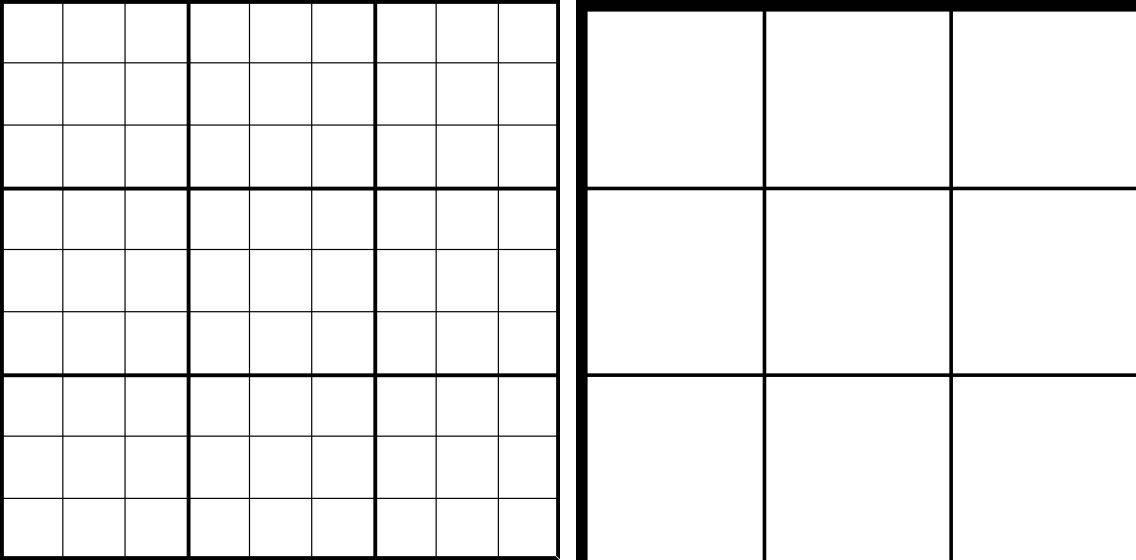
Left: the whole. Right: its middle third, enlarged.
This pattern is drawn by a Shadertoy shader. Its source:

```glsl
// Nine by nine puzzle grid: hairlines between cells, heavy rules around
// each three by three block and along the border, black on white.
// Lines are repeated bands with exact box-filtered coverage.

const float CELLS = 9.0;
const float BLOCKS = 3.0;
const float HAIRLINE = 0.00215;
const float HEAVY_RULE = 0.0069;
const float NICK_LENGTH = 0.007;
const float NICK_HALF_WIDTH = 0.0007;
const vec3 PAPER = vec3(1.0);
const vec3 INK = vec3(0.005);

// Share of a pixel-wide interval around x covered by [start, start + width].
float bandCoverage(float x, float start, float width, float pixel) {
    float low = max(x - 0.5 * pixel, start);
    float high = min(x + 0.5 * pixel, start + width);
    return clamp((high - low) / pixel, 0.0, 1.0);
}

// Lines that begin at each multiple of 1 / count; the last stays inside.
float ruledLines(float x, float count, float width, float pixel) {
    float index = floor(x * count + 0.5);
    float start = min(index / count, 1.0 - width);
    return bandCoverage(x, start, width, pixel);
}

// Hairlines and heavy rules along one axis.
float axisInk(float x, float pixel) {
    return max(ruledLines(x, CELLS, HAIRLINE, pixel),
               ruledLines(x, BLOCKS, HEAVY_RULE, pixel));
}

// Fine diagonal nick in the border at the lower right corner.
float cornerNick(vec2 p, float pixel) {
    float across = abs(p.x - p.y) * 0.7071;
    float line = 1.0 - smoothstep(-0.5 * pixel, 0.5 * pixel, across - NICK_HALF_WIDTH);
    float start = 1.0 - NICK_LENGTH;
    return line * smoothstep(start - pixel, start + pixel, min(p.x, p.y));
}

void mainImage(out vec4 fragColor, in vec2 fragCoord) {
    vec2 pixel = 1.0 / iResolution.xy;
    vec2 p = fragCoord * pixel;
    p.y = 1.0 - p.y; // measure rows from the top

    // Union of vertical and horizontal lines
    float columns = axisInk(p.x, pixel.x);
    float rows = axisInk(p.y, pixel.y);
    float ink = 1.0 - (1.0 - columns) * (1.0 - rows);

    ink *= 1.0 - cornerNick(p, max(pixel.x, pixel.y));
    fragColor = vec4(mix(PAPER, INK, ink), 1.0);
}
```
